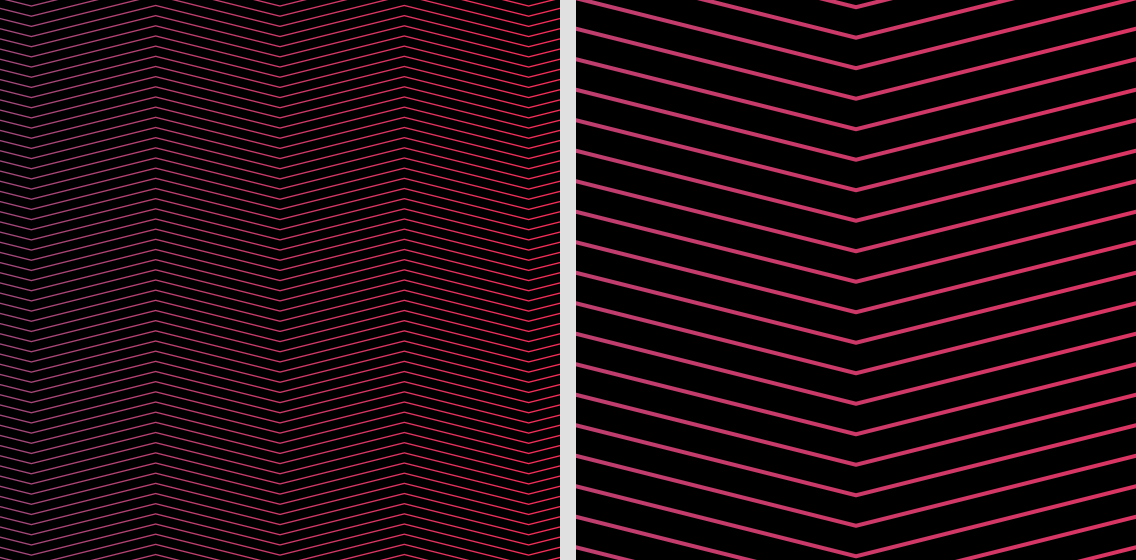
Left: the whole. Right: its middle third, enlarged.
Reproduce this pattern procedurally as a WebGL 2 fragment shader.

```glsl
#version 300 es
precision highp float;

uniform vec2 u_resolution;
out vec4 fragColor;

const float ZIGZAG_PERIOD = 0.444;    // valley to valley, across
const float VALLEY_X      = 0.5;      // position of one valley
const float SLOPE         = 0.25;     // rise over run of each stroke
const float LINE_SPACING  = 0.018157; // vertical distance between lines
const float VALLEY_Y      = 0.9892;   // height of one line at its valley
const float LINE_WIDTH    = 0.0024;   // measured across the stroke

const vec3 BACKGROUND = vec3(0.0);
const vec3 PLUM       = vec3(0.63, 0.28, 0.48);
const vec3 CRIMSON    = vec3(0.97, 0.17, 0.34);

// Distance from x to the nearest multiple of period.
float distanceToRepeat(float x, float period) {
    return abs(fract(x / period + 0.5) - 0.5) * period;
}

// Share of a pixel covered by a stroke whose centre line lies at dist.
float strokeCoverage(float dist, float width, float pixel) {
    float coverage = clamp((0.5 * width - dist) / pixel + 0.5, 0.0, 1.0);
    return min(coverage, width / pixel);
}

void main() {
    vec2 uv = gl_FragCoord.xy / u_resolution;
    float pixel = 1.0 / min(u_resolution.x, u_resolution.y);

    // Fold the plane so that every chevron becomes a level line.
    float rise = SLOPE * distanceToRepeat(uv.x - VALLEY_X, ZIGZAG_PERIOD);
    float levelY = uv.y - rise - VALLEY_Y;

    // Convert vertical distance to distance across the sloping stroke.
    float dist = distanceToRepeat(levelY, LINE_SPACING) * inversesqrt(1.0 + SLOPE * SLOPE);
    float line = strokeCoverage(dist, LINE_WIDTH, pixel);

    // Lines shift in hue from left to right.
    vec3 lineColor = mix(PLUM, CRIMSON, uv.x);
    fragColor = vec4(mix(BACKGROUND, lineColor, line), 1.0);
}
```
